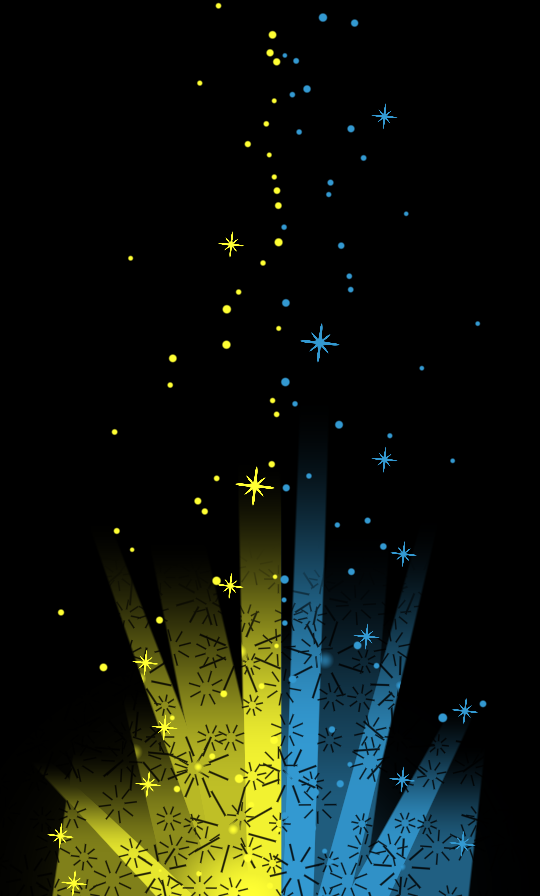
Reproduce this background procedurally as a Shadertoy shader.

```glsl
// Two fans of yellow and blue light beams with rising sparks, stars and dark bursts.

const vec3 YELLOW = vec3(1.0, 1.0, 0.20);
const vec3 BLUE = vec3(0.20, 0.60, 0.82);
const float ASPECT = 0.6016;       // design width over height
const float AXIS = 0.3135;         // seam between the two fans
const int SPARKS = 48;             // small dots on each side
const int STARS = 8;               // pointed stars on each side
const float STAR_SIZE = 0.015;
const float SPARK_SIZE = 0.0036;
const float BURST_TOP = 0.40;      // dark bursts fade out above this
const float TAU = 6.2831853;

float hash(float n) { return fract(sin(n * 91.345) * 4375.85); }

vec2 hash2(vec2 c) {
    return fract(sin(vec2(dot(c, vec2(127.1, 311.7)), dot(c, vec2(269.5, 183.3)))) * 4375.85);
}

// Tapered beam from the floor to its tip; widths are half-widths (tip, floor).
float beam(vec2 p, vec2 tip, float floorX, vec2 widths, float gain) {
    float t = p.y / tip.y;
    float slope = (tip.x - floorX) / tip.y;
    float d = abs(p.x - mix(floorX, tip.x, t)) / sqrt(1.0 + slope * slope);
    float edge = 1.5 / iResolution.y;
    float inside = smoothstep(edge, -edge, d - mix(widths.y, widths.x, t));
    return gain * inside * smoothstep(0.0, 0.72, 1.0 - t);
}

float yellowFan(vec2 p) {
    float l = beam(p, vec2(0.040, 0.155), 0.195, vec2(0.008, 0.016), 0.90);
    l = max(l, beam(p, vec2(0.112, 0.175), 0.150, vec2(0.028, 0.090), 0.50));
    l = max(l, beam(p, vec2(0.108, 0.422), 0.262, vec2(0.011, 0.019), 0.72));
    l = max(l, beam(p, vec2(0.165, 0.235), 0.250, vec2(0.030, 0.060), 0.55));
    l = max(l, beam(p, vec2(0.196, 0.400), 0.282, vec2(0.030, 0.037), 0.75));
    return max(l, beam(p, vec2(0.288, 0.490), 0.305, vec2(0.023, 0.030), 0.95));
}

float blueFan(vec2 p) {
    float l = beam(p, vec2(0.351, 0.560), 0.332, vec2(0.016, 0.018), 1.0);
    l = max(l, beam(p, vec2(0.322, 0.320), 0.322, vec2(0.010, 0.014), 0.85));
    l = max(l, beam(p, vec2(0.402, 0.410), 0.360, vec2(0.033, 0.045), 0.50));
    l = max(l, beam(p, vec2(0.420, 0.325), 0.360, vec2(0.028, 0.045), 0.60));
    l = max(l, beam(p, vec2(0.481, 0.425), 0.372, vec2(0.009, 0.018), 0.95));
    l = max(l, beam(p, vec2(0.520, 0.215), 0.410, vec2(0.012, 0.022), 0.95));
    return max(l, beam(p, vec2(0.510, 0.170), 0.460, vec2(0.030, 0.060), 0.62));
}

// Eight-pointed star with alternating arm lengths.
float star(vec2 q, float size) {
    float wave = cos(4.0 * atan(q.y, q.x + 1e-6) + 0.4);
    float reach = size * (0.84 + 0.16 * wave) * mix(0.30, 1.0, pow(abs(wave), 7.0));
    float edge = 1.0 / iResolution.y;
    return smoothstep(edge, -edge, length(q) - reach);
}

// Rising sparks and stars; side is -1 (left) or 1 (right).
float scatter(vec2 p, float side) {
    float light = 0.0;
    float edge = 1.0 / iResolution.y;
    for (int i = 0; i < SPARKS; i++) {
        float id = float(i) + 50.0 * (side + 2.0);
        float y = (float(i) + hash(id)) / float(SPARKS);
        float spread = mix(0.27, 0.08, smoothstep(0.45, 1.0, y));
        float x = AXIS + side * (0.003 + spread * pow(hash(id + 7.3), 2.3));
        float size = SPARK_SIZE * mix(0.65, 1.35, hash(id + 3.7));
        light = max(light, smoothstep(edge, -edge, length(p - vec2(x, y)) - size));
    }
    bool left = side < 0.0;
    for (int i = 0; i < STARS; i++) {
        float n = float(i);
        float rise = left ? 0.727 - 0.66 * sqrt(n / 6.0)
                          : 0.870 - 0.812 * pow(n / 7.0, 0.6);
        float reach = left ? 0.016 + 0.032 * n + 0.040 * cos(2.05 * n)
                           : 0.065 + 0.018 * n + 0.050 * cos(2.5 * n);
        float size = STAR_SIZE * (i == 1 ? 1.45 : 0.95);
        light = max(light, star(p - vec2(AXIS + side * reach, rise), size));
    }
    return light;
}

// Jittered cells of radial strokes: x is dark ink, y is the glowing core.
vec2 bursts(vec2 p, float cell, float thickness) {
    vec2 result = vec2(0.0);
    vec2 home = floor(p / cell);
    float edge = 0.8 / iResolution.y;
    for (int j = -1; j <= 1; j++)
    for (int i = -1; i <= 1; i++) {
        vec2 id = home + vec2(i, j);
        vec2 rnd = hash2(id + cell);
        vec2 q = p - (id + 0.2 + 0.6 * rnd) * cell;
        float r = length(q);
        float size = cell * mix(0.26, 0.52, rnd.y);
        float a = mod(atan(q.y, q.x + 1e-6) + rnd.x, TAU / 8.0) - TAU / 16.0;
        vec2 spoke = r * vec2(cos(a), sin(a));
        float d = max(abs(spoke.y) - thickness, abs(spoke.x - 0.68 * size) - 0.32 * size);
        result.x = max(result.x, smoothstep(edge, -edge, d));
        result.y = max(result.y, exp(-r * r / (0.05 * size * size)));
    }
    return result;
}

void mainImage(out vec4 fragColor, in vec2 fragCoord) {
    vec2 p = (fragCoord - vec2(0.5 * iResolution.x, 0.0)) / iResolution.y;
    p.x += 0.5 * ASPECT;

    // Beams, with a pool of light at the foot of the seam
    float seam = smoothstep(-0.7, 0.7, (p.x - AXIS) * iResolution.y);
    float light = mix(yellowFan(p), blueFan(p), seam);
    vec2 pool = (p - vec2(AXIS - 0.035, 0.0)) / vec2(0.13, 0.11);
    light = max(light, exp(-dot(pool, pool)) * mix(1.0, 0.75, seam));

    // Dark bursts with bright cores, seen only where the beams shine
    vec2 large = bursts(p, 0.100, 0.0011);
    vec2 small = bursts(p + 0.017, 0.044, 0.0008);
    float zone = smoothstep(BURST_TOP, BURST_TOP - 0.12, p.y);
    float core = large.y * zone * smoothstep(0.05, 0.35, light);
    light *= 1.0 - 0.85 * zone * max(large.x, small.x);
    light = max(light, core);

    // Colour each side, then lay the sparks on top
    vec3 color = mix(YELLOW, BLUE, seam) * light;
    color = mix(color, YELLOW, scatter(p, -1.0));
    color = mix(color, BLUE, scatter(p, 1.0));
    fragColor = vec4(color, 1.0);
}
```
